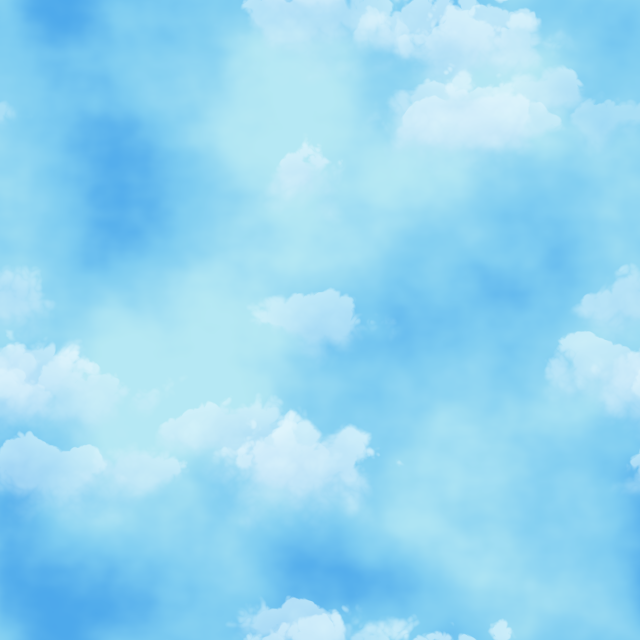
A three.js fragment shader for this texture:

```glsl
// Seamless pale blue sky with soft haze and banks of billowing cumulus clouds.
varying vec2 vUv;

const float TAU = 6.2831853;
const int CLOUD_COUNT = 22;

const vec3 DEEP_BLUE = vec3(0.30, 0.66, 0.92);
const vec3 SKY_BLUE = vec3(0.49, 0.80, 0.945);
const vec3 PALE_CYAN = vec3(0.71, 0.91, 0.955);
const vec3 CLOUD_SHADE = vec3(0.70, 0.86, 0.965);
const vec3 CLOUD_WHITE = vec3(0.89, 0.965, 0.99);

vec2 hash2(vec2 p) {
  vec3 q = fract(p.xyx * vec3(0.1031, 0.1030, 0.0973));
  q += dot(q, q.yzx + 33.33);
  return fract((q.xx + q.yz) * q.zy);
}

// Dot product of a wrapped lattice gradient with the offset from its corner.
float corner(vec2 cell, vec2 offset, vec2 period) {
  float angle = TAU * hash2(mod(cell, period) + 11.0).x;
  return dot(vec2(cos(angle), sin(angle)), offset);
}

// Gradient noise that repeats after a whole number of cells.
float noise(vec2 p, vec2 period) {
  vec2 i = floor(p);
  vec2 f = p - i;
  vec2 u = f * f * f * (f * (f * 6.0 - 15.0) + 10.0);
  vec2 e = vec2(1.0, 0.0);
  float low = mix(corner(i, f, period), corner(i + e, f - e, period), u.x);
  float high = mix(corner(i + e.yx, f - e.yx, period),
                   corner(i + 1.0, f - 1.0, period), u.x);
  return mix(low, high, u.y);
}

// Smooth layered noise for haze and large deformations.
float fbm(vec2 p, vec2 period, float seed) {
  float sum = 0.0;
  float gain = 0.55;
  for (int k = 0; k < 5; k++) {
    sum += gain * noise(p * period + seed, period);
    period *= 2.0;
    gain *= 0.48;
  }
  return sum;
}

// Folded noise: round puffs parted by creases, centred near zero.
float billow(vec2 p, vec2 period, float seed) {
  float sum = -0.38;
  float gain = 1.0;
  for (int k = 0; k < 4; k++) {
    sum += gain * abs(noise(p * period + seed, period));
    period *= 2.0;
    gain *= 0.52;
  }
  return sum;
}

// Two diagonal banks per tile: bright near +1, open sky near -1.
float bankMask(vec2 p) {
  return cos(TAU * (p.x - 0.25)) * cos(TAU * (p.y - 0.36));
}

vec3 skyColor(vec2 p) {
  float haze = fbm(p, vec2(3.0), 5.3);
  float wisps = fbm(p, vec2(4.0, 9.0), 2.7);
  float tone = 0.52 + 1.25 * haze + 0.25 * wisps + 0.17 * bankMask(p);
  vec3 color = mix(DEEP_BLUE, SKY_BLUE, smoothstep(-0.05, 0.42, tone));
  return mix(color, PALE_CYAN, smoothstep(0.3, 0.9, tone));
}

// One heap: crisp lumpy crown, base dissolving into the haze.
vec3 addCloud(vec3 color, vec2 p, vec2 center, vec2 radius, float opacity, float seed) {
  vec2 q = fract(p - center + 0.5) - 0.5;
  vec2 local = q / radius;
  float reach = length(local);
  if (reach > 2.3) return color;

  float puffs = billow(p, vec2(11.0), seed);
  float warp = fbm(p, vec2(6.0), seed + 3.1);
  float depth = 1.0 - reach + 1.1 * puffs + 1.1 * warp;
  depth *= 1.0 - smoothstep(1.8, 2.3, reach);

  float crown = smoothstep(-0.6, 0.45, local.y + 0.5 * warp);
  float softness = mix(1.4, 0.15, crown) + 1.5 * max(warp, 0.0);
  float cover = opacity * smoothstep(0.0, softness, depth);

  float rim = 1.0 - smoothstep(0.0, 0.6, depth);
  float light = 0.55 + 0.2 * local.y + 0.75 * puffs + 0.25 * rim;
  return mix(color, mix(CLOUD_SHADE, CLOUD_WHITE, clamp(light, 0.0, 1.0)), cover);
}

void main() {
  vec3 color = skyColor(vUv);

  // Paint from the top of each bank downward, so near heaps overlap far ones.
  for (int k = 0; k < CLOUD_COUNT; k++) {
    float id = float(k);
    vec2 place = hash2(vec2(id + 17.0, 3.0)) - 0.5;
    vec2 shape = hash2(vec2(id + 5.0, 29.0));
    float stray = step(3.5, mod(id, 5.0));
    vec2 bank = vec2(0.25, 0.36) + 0.5 * mod(id, 2.0);
    float drop = mix(0.14, -0.13, id / float(CLOUD_COUNT - 1));
    vec2 center = bank + vec2(place.x * 0.58, drop + place.y * mix(0.06, 0.5, stray));
    vec2 radius = mix(vec2(0.075, 0.05), vec2(0.155, 0.085), shape.x);
    float opacity = mix(0.4, 0.82, shape.y) * mix(1.0, 0.75, stray);
    color = addCloud(color, vUv, center, radius, opacity, id * 7.37);
  }

  gl_FragColor = vec4(color, 1.0);
}
```
